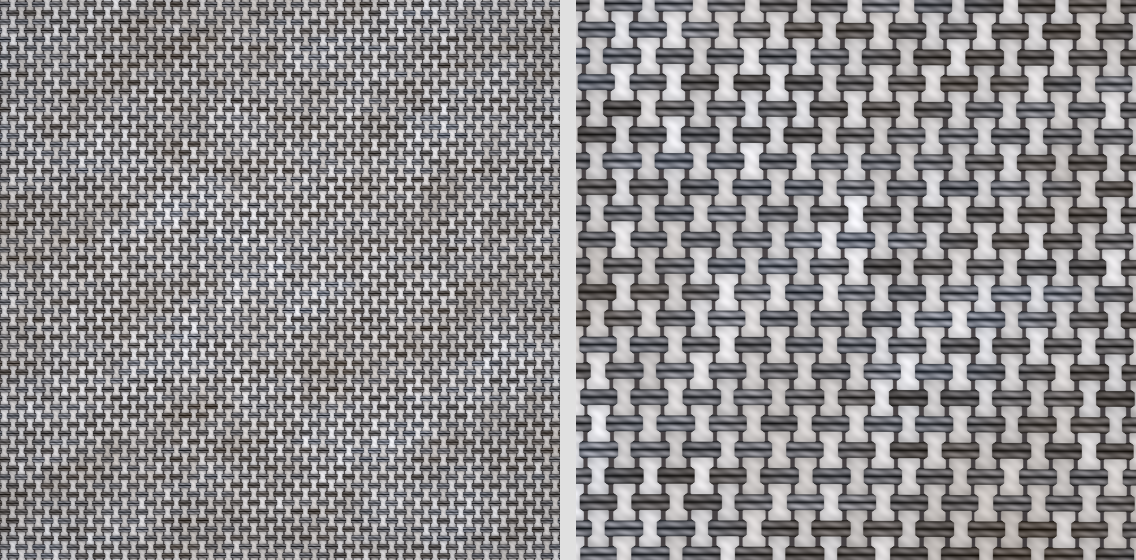
Left, the full canvas; right, a detail of the centre.
Give the GLSL for this texture, as a Shadertoy shader.

```glsl
// Plain-weave cloth: dark paired weft strands lie like bricks in a running bond.
// Pale warp floats make narrow posts between bricks and spread into light,
// nearly continuous lines between rows. Hashes and sines vary tone and tint.

#define CELLS vec2(65.0, 64.0)   // crossings across and down
#define POST_HALF 0.265          // half width of a pale post, in cells
#define SPREAD 0.16              // widening of the pale yarn between rows
#define WEFT_HALF 0.32           // half height of a dark strand pair
#define FLOAT_HALF 0.70          // half length of a pale float
#define SWAY 0.04                // drift of the yarns, in cells
#define WARP_COLOR vec3(0.865, 0.853, 0.855)
#define WEFT_COLOR vec3(0.46, 0.45, 0.46)
#define HOLE_COLOR vec3(0.27, 0.25, 0.26)
#define TINT vec3(-0.024, 0.0, 0.030)   // warm to cool shift

float hash(vec2 p) {
    p = fract(p * vec2(0.1031, 0.1137));
    p += dot(p, p.yx + 33.33);
    return fract((p.x + p.y) * p.x * 47.3);
}

// Smooth blotches from layered sines, about -1 to 1
float mottle(vec2 p) {
    return 0.40 * sin(p.x * 8.0 + 2.5 * sin(p.y * 9.0))
         + 0.35 * sin(p.y * 27.0 + 2.0 * sin(p.x * 11.0 + 1.0))
         + 0.25 * sin(p.x * 33.0 - p.y * 41.0 + 2.0 * sin(p.y * 17.0));
}

// Slow change of tone along one yarn, with its own phase
float yarnTone(float id, float along) {
    float phase = 6.283 * hash(vec2(id, 17.0));
    return 0.6 * sin(along * 0.21 + phase) + 0.4 * sin(along * 0.63 + phase * 3.0);
}

float roundBox(vec2 p, vec2 halfSize, float radius) {
    vec2 q = abs(p) - halfSize + radius;
    return length(max(q, 0.0)) + min(max(q.x, q.y), 0.0) - radius;
}

float cover(float dist, float blur) {
    return 1.0 - smoothstep(-blur, blur, dist);
}

void mainImage(out vec4 fragColor, in vec2 fragCoord) {
    vec2 uv = fragCoord / iResolution.y;
    float blur = 0.8 * CELLS.y / iResolution.y;

    // Grid with a very slight drift
    vec2 p = uv * CELLS;
    p += SWAY * vec2(sin(uv.y * 13.0), sin(uv.x * 9.0 + 3.0 * uv.y));
    vec2 cell = floor(p);
    vec2 f = fract(p) - 0.5;
    bool warpOnTop = mod(cell.x + cell.y, 2.0) < 0.5;

    // Centres of the nearest warp float and weft float
    vec2 side = vec2(f.x < 0.0 ? -1.0 : 1.0, f.y < 0.0 ? -1.0 : 1.0);
    vec2 warpId = warpOnTop ? cell : cell + vec2(0.0, side.y);
    vec2 weftId = warpOnTop ? cell + vec2(side.x, 0.0) : cell;
    vec2 a = p - warpId - 0.5;
    vec2 b = p - weftId - 0.5;
    float warpRand = hash(warpId + 5.0);
    float weftRand = hash(weftId + 91.0);
    float cloud = mottle(uv);

    // Small gaps between yarns
    vec3 color = HOLE_COLOR;

    // Weft: two strands with a dark seam and dark outer edges
    float strand = abs(sin(3.14159 * b.y / WEFT_HALF));
    float twist = 0.5 + 0.5 * sin(b.x * 7.0 + b.y * 13.0 + weftRand * 6.283);
    float weftTone = yarnTone(cell.y, p.x);
    float weftLight = mix(0.20, 1.06, strand) * (0.86 + 0.24 * twist);
    weftLight *= 1.0 - 0.25 * smoothstep(0.5, 0.85, abs(b.x));
    weftLight *= 0.88 + 0.24 * weftRand + 0.20 * weftTone;
    vec3 weft = WEFT_COLOR * weftLight + TINT * (0.7 * weftTone + 0.6 * cloud);
    color = mix(color, weft, cover(abs(b.y) - WEFT_HALF, blur));

    // Warp outline: narrow across its own row, wide between rows
    a.x += 0.04 * (hash(warpId + 40.0) - 0.5);
    float between = smoothstep(WEFT_HALF - 0.10, WEFT_HALF + 0.06, abs(a.y));
    float halfWidth = POST_HALF + SPREAD * between + 0.05 * (warpRand - 0.5);
    float warpDist = roundBox(a, vec2(halfWidth, FLOAT_HALF), 0.06);

    // Warp shading: pale yarn, dimmer at its sides and between rows
    float warpTone = yarnTone(cell.x + 200.0, p.y);
    float fibre = sin(a.y * 11.0 + a.x * 9.0 + warpRand * 6.283);
    float warpLight = 1.0 - 0.14 * pow(abs(a.x) / halfWidth, 2.0);
    warpLight *= 1.0 - 0.10 * smoothstep(0.35, 0.70, abs(a.y));
    warpLight *= 0.97 + 0.10 * (warpRand - 0.5) + 0.05 * warpTone + 0.03 * fibre;
    vec3 warp = WARP_COLOR * warpLight + TINT * (0.3 * warpTone + 0.4 * cloud);
    color = mix(color, warp, cover(warpDist, blur));

    // Broad unevenness and slightly darker borders
    vec2 fromCentre = uv - 0.5;
    color *= 1.02 + 0.07 * cloud - 0.28 * dot(fromCentre, fromCentre);
    fragColor = vec4(clamp(color, 0.0, 1.0), 1.0);
}
```
